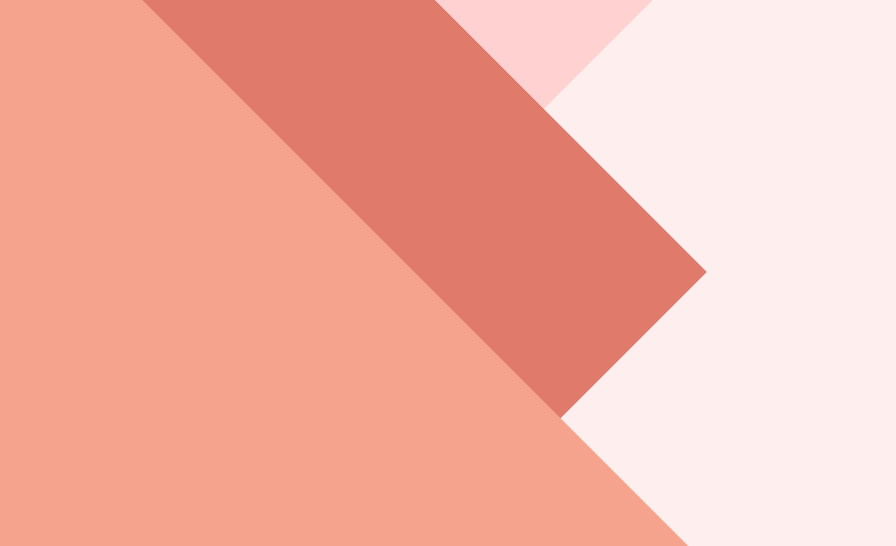
Reproduce this background procedurally as a Shadertoy shader.

```glsl
// Flat diagonal paper layers: a pale ground, a pink corner, a terracotta band
// with a square end, and a large salmon sheet. Each layer is a half-plane, or
// an overlap of two, in coordinates turned by 45 degrees.

// Coverage of the side where a signed distance is negative, one pixel soft.
float coverage(float dist) {
    return clamp(0.5 - dist * iResolution.y, 0.0, 1.0);
}

void mainImage(out vec4 fragColor, in vec2 fragCoord) {
    // Canvas units: height is 1, width follows the aspect about the centre.
    vec2 p = (fragCoord - 0.5 * iResolution.xy) / iResolution.y + vec2(0.8205, 0.5);

    // Diagonal axes: across runs up-right, along runs down-right.
    float across = p.x + p.y;
    float along = p.x - p.y;
    float toDistance = inversesqrt(2.0);

    // Pale ground and pink corner
    vec3 color = vec3(1.0, 0.933, 0.933);
    float pinkCorner = coverage((along - 0.1955) * toDistance);
    color = mix(color, vec3(1.0, 0.820, 0.820), pinkCorner);

    // Terracotta band, cut square at its lower end
    float band = coverage(max(across - 1.7962, along - 0.7925) * toDistance);
    color = mix(color, vec3(0.880, 0.480, 0.420), band);

    // Salmon sheet on top
    float sheet = coverage((across - 1.2607) * toDistance);
    color = mix(color, vec3(0.961, 0.639, 0.549), sheet);

    fragColor = vec4(color, 1.0);
}
```
